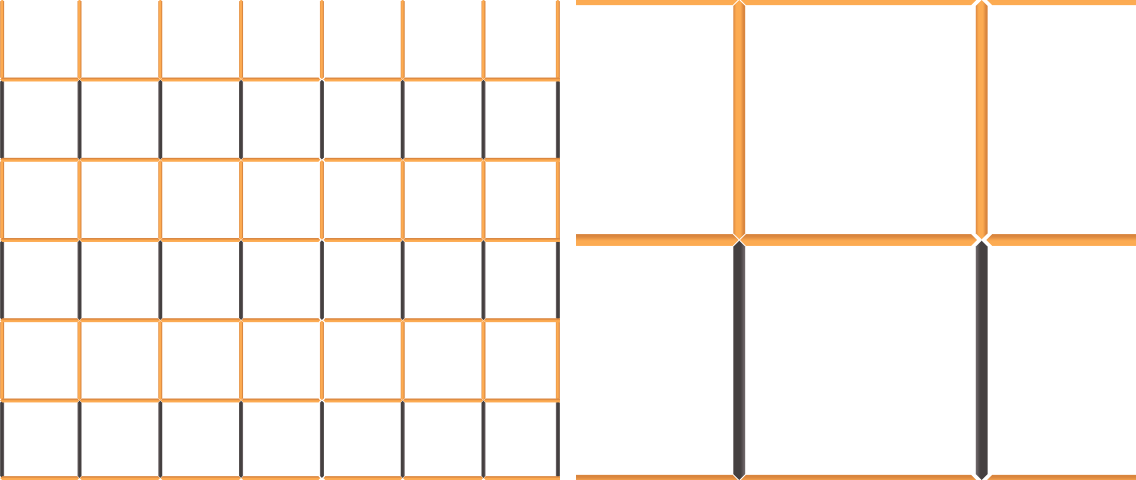
Left, the full canvas; right, a detail of the centre.
This pattern is drawn by a WebGL 1 fragment shader. Its source:

```glsl
precision highp float;
// A lattice of thin bevelled sticks on white: orange rails across, and
// uprights that alternate orange and charcoal from row to row.
// Each stick is a mitred bar distance, shaded across its width.

uniform vec2 u_resolution;

#define CELLS vec2(6.931, 5.982)   // repeats across and down
#define OFFSET vec2(0.016, 0.009)  // shift of the lattice, in cells
#define FIRST_UPRIGHT 0.043        // border uprights are drawn inside the edge
#define LAST_UPRIGHT 6.920
#define LAST_RAIL 5.968
#define HALF_WIDTH 0.0245
#define GAP 0.003                  // space left at each mitred tip
#define NOTCH 0.016                // wider gap at every fourth column
#define ORANGE vec3(0.99, 0.67, 0.32)
#define ORANGE_RIM vec3(0.85, 0.52, 0.24)
#define CHARCOAL vec3(0.27, 0.25, 0.25)
#define CHARCOAL_RIM vec3(0.43, 0.40, 0.41)

// Signed distance to a bar whose ends taper to a point at 45 degrees.
float mitredBar(float across, float along, float start, float end) {
  float a = abs(across);
  float tip = max(start - along, along - end) + a;
  return max(a - HALF_WIDTH, tip * 0.7071);
}

float coverage(float dist, float pixel) {
  return 1.0 - smoothstep(-0.6 * pixel, 0.6 * pixel, dist);
}

float columnGap(float column) {
  return GAP + NOTCH * (1.0 - step(0.5, mod(column, 4.0)));
}

void main() {
  vec2 uv = gl_FragCoord.xy / u_resolution;
  vec2 p = vec2(uv.x, 1.0 - uv.y) * CELLS + OFFSET;  // y runs downward
  float pixel = CELLS.x / u_resolution.x;
  vec2 cell = floor(p);
  vec2 nearest = floor(p + 0.5);
  vec3 color = vec3(1.0);

  // Uprights: one stick per row, charcoal on odd rows
  float across = p.x - clamp(nearest.x, FIRST_UPRIGHT, LAST_UPRIGHT);
  float top = max(cell.y, OFFSET.y - 0.012) + GAP;
  float bottom = min(cell.y + 1.0, LAST_RAIL) - GAP;
  float upright = mitredBar(across, p.y, top, bottom);
  float t = clamp(across / HALF_WIDTH, -1.0, 1.0);
  float litSide = sin(nearest.x * 2.4 + 1.0) > 0.0 ? 1.0 : -1.0;
  vec3 orangeStick = mix(ORANGE, ORANGE_RIM, smoothstep(0.25, 1.0, abs(t + 0.15)));
  vec3 darkStick = mix(CHARCOAL, CHARCOAL_RIM, smoothstep(0.1, 1.0, t * litSide));
  vec3 stick = mix(orangeStick, darkStick, mod(cell.y, 2.0));
  color = mix(color, stick, coverage(upright, pixel));

  // Rails: one stick per column, darker along the upper edge
  across = p.y - clamp(nearest.y, 1.0, LAST_RAIL);
  float left = cell.x + columnGap(cell.x);
  float right = cell.x + 1.0 - columnGap(cell.x + 1.0);
  float rail = mitredBar(across, p.x, left, right);
  t = clamp(across / HALF_WIDTH, -1.0, 1.0);
  stick = mix(ORANGE_RIM, ORANGE, smoothstep(-0.8, 0.3, t));
  color = mix(color, stick, coverage(rail, pixel));

  gl_FragColor = vec4(color, 1.0);
}
```
